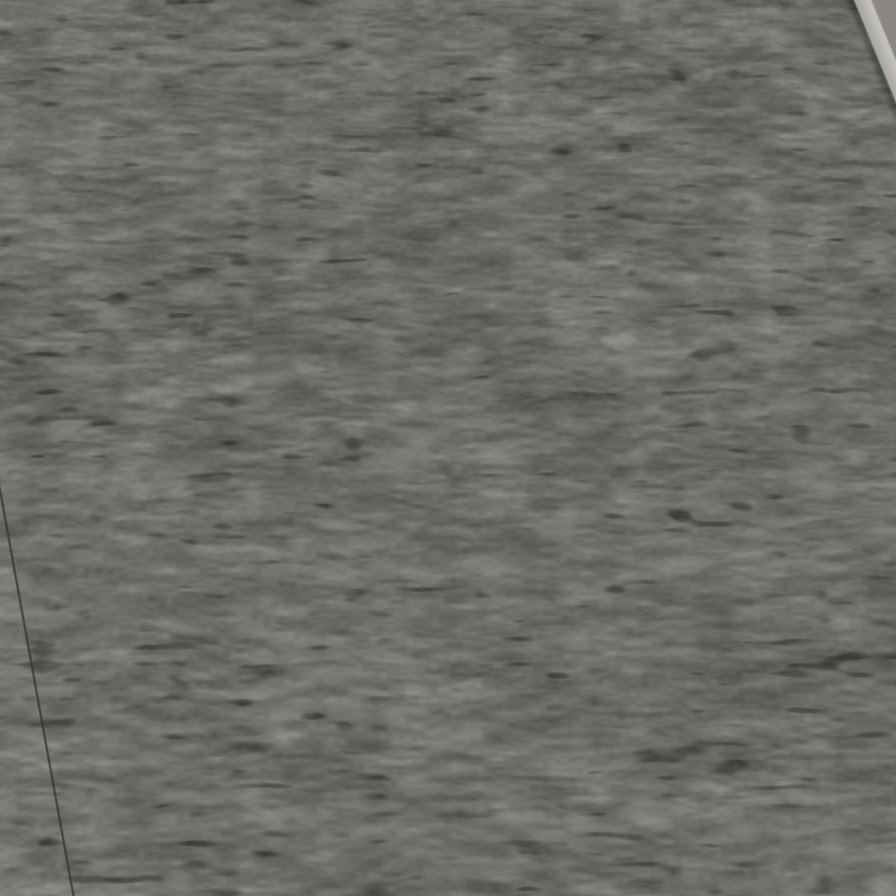
This texture is drawn by a WebGL 1 fragment shader. Its source:

```glsl
precision highp float;
// Draws a grey streaked vinyl floor with a thin seam and a pale skirting corner.
uniform vec2 u_resolution;

const vec3 BASE_COLOR = vec3(0.428, 0.428, 0.408);
const vec3 SEAM_COLOR = vec3(0.20, 0.20, 0.19);
const vec3 TRIM_COLOR = vec3(0.74, 0.73, 0.71);
const vec3 WALL_COLOR = vec3(0.54, 0.53, 0.52);

// Noise cells across the canvas, horizontally and vertically
const vec2 CLOUD_SCALE = vec2(5.0, 13.0);
const vec2 STREAK_SCALE = vec2(19.0, 80.0);
const vec2 FIBRE_SCALE = vec2(42.0, 155.0);
const vec2 GRAIN_SCALE = vec2(130.0, 250.0);
const vec2 FLECK_SCALE = vec2(24.0, 95.0);

const float CLOUD_AMOUNT = 0.075;
const float STREAK_AMOUNT = 0.105;
const float FIBRE_AMOUNT = 0.095;
const float GRAIN_AMOUNT = 0.045;
const float FLECK_DEPTH = 0.13;
const float PALE_AMOUNT = 0.06;
const float WARP = 0.016;
const float PERSPECTIVE = 0.35;

const vec2 SEAM_TOP = vec2(0.0, 0.453);
const vec2 SEAM_BOTTOM = vec2(0.082, 0.0);
const vec2 TRIM_TOP = vec2(0.953, 1.0);
const vec2 TRIM_BOTTOM = vec2(1.0, 0.885);
const float TRIM_WIDTH = 0.018;
const float EDGE = 0.0016;

float hash(vec2 p) {
  return fract(sin(dot(p, vec2(127.1, 311.7))) * 43758.5453);
}

float noise(vec2 p) {
  vec2 cell = floor(p);
  vec2 f = fract(p);
  f = f * f * (3.0 - 2.0 * f);
  float low = mix(hash(cell), hash(cell + vec2(1.0, 0.0)), f.x);
  float high = mix(hash(cell + vec2(0.0, 1.0)), hash(cell + vec2(1.0, 1.0)), f.x);
  return mix(low, high, f.y);
}

float fbm(vec2 p) {
  float sum = 0.0;
  float weight = 0.55;
  for (int i = 0; i < 3; i++) {
    sum += weight * noise(p);
    p = p * 2.03 + vec2(17.3, 9.1);
    weight *= 0.5;
  }
  return sum / 0.9625;
}

// Signed distance to the line through a and b, positive on its upper right
float lineSide(vec2 p, vec2 a, vec2 b) {
  vec2 along = normalize(b - a);
  return dot(p - a, vec2(-along.y, along.x));
}

// Brightness offset of the streaked floor
float floorTone(vec2 p) {
  p.y += WARP * (fbm(p * vec2(8.0, 15.0)) - 0.5);
  float tone = CLOUD_AMOUNT * (fbm(p * CLOUD_SCALE + 3.7) - 0.5);
  tone += STREAK_AMOUNT * (noise(p * STREAK_SCALE + 11.2) - 0.5);
  tone += FIBRE_AMOUNT * (noise(p * FIBRE_SCALE + 29.6) - 0.5);
  tone += GRAIN_AMOUNT * (noise(p * GRAIN_SCALE + 53.1) - 0.5);

  // Sparse dark flecks gather in patches
  float patches = noise(p * vec2(6.0, 16.0) + 71.4);
  float fleck = noise(p * FLECK_SCALE + 83.9) + 0.25 * (patches - 0.5);
  fleck *= 0.8 + 0.3 * noise(p * FIBRE_SCALE + 7.3);
  tone -= FLECK_DEPTH * smoothstep(0.70, 1.0, fleck);

  // Rare pale scuffs
  float scuff = fbm(p * vec2(14.0, 34.0) + 41.8);
  return tone + PALE_AMOUNT * smoothstep(0.68, 0.85, scuff);
}

void main() {
  vec2 uv = gl_FragCoord.xy / u_resolution;

  // Grain shrinks towards the far edge
  float depth = 1.0 + PERSPECTIVE * uv.y;
  vec2 plane = vec2((uv.x - 0.5) * depth, uv.y + 0.5 * PERSPECTIVE * uv.y * uv.y);
  vec3 color = BASE_COLOR + floorTone(plane + 0.5);

  // Seam, with a slightly lighter sheet on its left
  float seam = lineSide(uv, SEAM_TOP, SEAM_BOTTOM);
  color += 0.025 * (1.0 - smoothstep(-EDGE, EDGE, seam));
  color = mix(color, SEAM_COLOR, 0.75 * (1.0 - smoothstep(0.0004, 0.0022, abs(seam))));

  // Skirting: contact shadow, pale trim, then the wall
  float trim = lineSide(uv, TRIM_TOP, TRIM_BOTTOM);
  color *= 1.0 - 0.3 * smoothstep(-0.012, -0.002, trim);
  vec3 trimColor = TRIM_COLOR * (0.9 + 0.14 * smoothstep(0.0, TRIM_WIDTH, trim));
  color = mix(color, trimColor, smoothstep(-EDGE, EDGE, trim));
  color = mix(color, WALL_COLOR, smoothstep(-EDGE, EDGE, trim - TRIM_WIDTH));

  gl_FragColor = vec4(color, 1.0);
}
```
